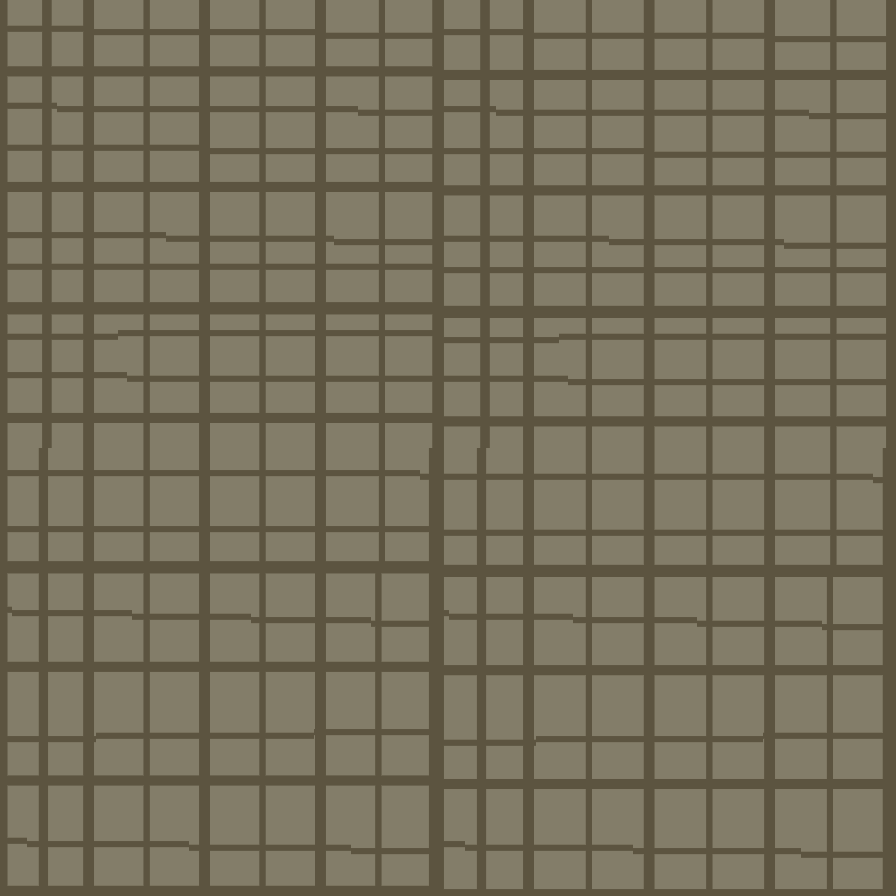
Reproduce this pattern procedurally as a Shadertoy shader.

```glsl
const float CELL = 1.0 / 256.0;        // step size of the crooked lines
const float BLOCK_SPLIT = 0.487;
const float BLOCK_END = 0.9935;
const vec3 TILE_COLOR = vec3(0.515, 0.49, 0.41);
const vec3 LINE_COLOR = vec3(0.36, 0.33, 0.25);

// Wide rows: centre and width, in cells from the top
const vec2 WIDE_ROWS[8] = vec2[8](
    vec2(20.4, 2.9), vec2(53.4, 2.9), vec2(88.1, 3.5), vec2(119.4, 2.9),
    vec2(162.1, 3.5), vec2(190.5, 2.9), vec2(223.0, 2.9), vec2(254.6, 3.1));

// Thin rows: starting height in cells and drift across one block
const vec2 THIN_ROWS[12] = vec2[12](
    vec2(8.61, 1.9), vec2(30.81, 1.45), vec2(42.53, 1.0), vec2(67.01, 2.6),
    vec2(76.3, 0.0), vec2(96.27, -1.0), vec2(107.71, 1.0), vec2(135.23, 0.8),
    vec2(151.3, 0.0), vec2(174.9, 3.65), vec2(211.44, -2.0), vec2(240.83, 2.7));

// Smooth coverage of a line, given the distance to its centre
float lineMask(float dist, float width, float blur) {
    return 1.0 - smoothstep(-0.5 * blur, 0.5 * blur, abs(dist) - 0.5 * width);
}

// Column centre as a fraction of the block
float columnCentre(int i) {
    return i < 2 ? 0.0995 * float(i) : 0.2032 + 0.1328 * float(i - 2);
}

float columnWidth(int i) {
    if (i % 8 == 0) return 4.3 * CELL;
    if (i == 1) return 2.7 * CELL;
    return (i % 2 == 0 ? 3.1 : 1.8) * CELL;
}

// A few columns jog sideways by one cell above a given depth
float columnJog(int i, float depth) {
    float jogDepth = i == 7 ? 0.64 : (i == 1 || i == 8 ? 0.5 : 0.0);
    return CELL * (1.0 - step(jogDepth, depth));
}

float columns(float u, float depth, float blockWidth, float blur) {
    float mask = 0.0;
    for (int i = 0; i <= 8; i++) {
        float dist = (u - columnCentre(i)) * blockWidth - columnJog(i, depth);
        mask = max(mask, lineMask(dist, columnWidth(i), blur));
    }
    return mask;
}

float rows(float u, float depth, float blur) {
    float mask = 0.0;
    for (int i = 0; i < 8; i++) {
        float dist = depth - WIDE_ROWS[i].x * CELL;
        mask = max(mask, lineMask(dist, WIDE_ROWS[i].y * CELL, blur));
    }
    for (int i = 0; i < 12; i++) {
        float centre = floor(THIN_ROWS[i].x + THIN_ROWS[i].y * u) + 0.2;
        mask = max(mask, lineMask(depth - centre * CELL, 1.75 * CELL, blur));
    }
    return mask;
}

void mainImage(out vec4 fragColor, in vec2 fragCoord) {
    vec2 uv = fragCoord / iResolution.xy;
    float depth = 1.0 - uv.y;
    vec2 blur = 1.0 / iResolution.xy;

    // Two blocks across, the second slightly wider and one cell lower
    float block = step(BLOCK_SPLIT, uv.x);
    float blockWidth = mix(BLOCK_SPLIT, BLOCK_END - BLOCK_SPLIT, block);
    float u = (uv.x - block * BLOCK_SPLIT) / blockWidth;

    float mask = max(columns(u, depth, blockWidth, blur.x),
                     rows(u, depth - block * CELL, blur.y));
    fragColor = vec4(mix(TILE_COLOR, LINE_COLOR, mask), 1.0);
}
```
